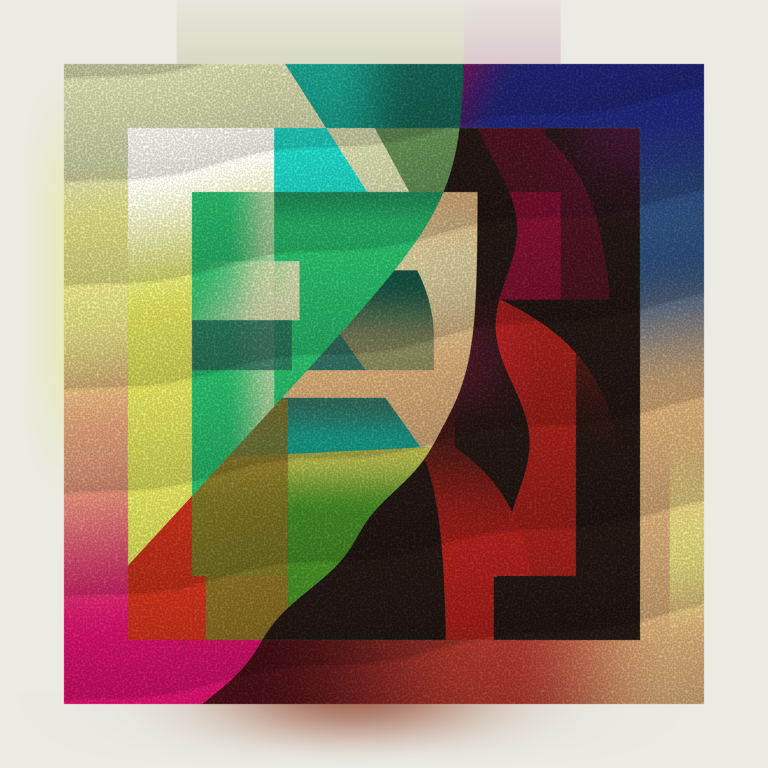
Write a Shadertoy shader that draws this background.

```glsl
const vec3 PAPER = vec3(.92, .92, .89), INK = vec3(.125, .085, .07),
  RED = vec3(.61, .12, .1), CRIMSON = vec3(.5, .06, .19),
  MAGENTA = vec3(.76, .07, .38), NAVY = vec3(.12, .14, .43),
  SLATE = vec3(.17, .29, .45), TEAL = vec3(.1, .58, .51),
  CYAN = vec3(.12, .76, .7), GREEN = vec3(.15, .66, .38),
  MOSS = vec3(.25, .5, .14), PINE = vec3(.08, .29, .24),
  YELLOW = vec3(.79, .8, .34), KHAKI = vec3(.76, .77, .61),
  TAN = vec3(.76, .61, .43), OLIVE = vec3(.48, .39, .13);
const float GRAIN_CELLS = 330., GRAIN_DEPTH = .22;
const float JAG_COUNT = 105., JAG_SIZE = .004, STRATA_GAP = .135;

// Position (y is depth below the top) and shared edges
float x, y, upper, lower, wedge;

vec2 hash2(vec2 c) {
  vec3 h = fract(c.xyx * vec3(.1031, .103, .0973));
  h += dot(h, h.yzx + 33.33);
  return fract((h.xx + h.yz) * h.zy);
}

// Distance to the nearest scattered cell centre
float cellular(vec2 p) {
  float nearest = 2.;
  for (int k = 0; k < 9; k++) {
    vec2 cell = floor(p) + vec2(k % 3 - 1, k / 3 - 1);
    nearest = min(nearest, length(cell + hash2(cell) - p));
  }
  return nearest;
}

float ramp(float a, float b, float v) {
  float t = clamp((v - a) / (b - a), 0., 1.);
  return t * t * (3. - 2. * t);
}

float past(float a, float b) {
  float aa = .8 / iResolution.y;
  return ramp(-aa, aa, a - b);
}

float box(float x0, float y0, float x1, float y1) {
  return past(x, x0) * past(x1, x) * past(y, y0) * past(y1, y);
}

float frame(float inset) { return box(inset, inset, 1. - inset, 1. - inset); }

void lay(inout vec3 base, vec3 tint, float amount) { base = mix(base, tint, amount); }

// Upright flank that bends into a diagonal slope
float ridge(float top, float bend) {
  return top - .046 * log(1. + exp((y - bend) / .05));
}

// Slanted line that settles into a vertical
float rib(float x0, float y0, float reach) {
  return x0 + reach * (1. - exp(-max(y - y0, 0.) / .08));
}

vec3 outerRing() {
  float d = y + .15 * x;
  vec3 c = mix(KHAKI, YELLOW + vec3(.02, 0, .14), ramp(.22, .32, d));
  lay(c, vec3(.8, .58, .44), ramp(.43, .59, d));
  lay(c, MAGENTA, ramp(.6, .86, d));
  lay(c, mix(TEAL, PINE, .75 * ramp(.43, .54, x)), past(x, wedge) * past(.25, y));
  vec3 right = mix(NAVY, SLATE, ramp(.26, .43, d));
  lay(right, TAN, ramp(.46, .66, d));
  lay(right, YELLOW + vec3(.03, -.02, .12), ramp(.68, .85, d) * past(x, .872));
  lay(right, TAN, ramp(.86, .98, d));
  lay(right, MAGENTA * .75, ramp(.73, .59, x + .5 * y));
  lay(c, right, past(x, y < .3 ? upper : .6));
  vec3 foot = mix(vec3(.25, .06, .08), RED + vec3(0, .08, .06), ramp(.32, .65, x));
  lay(foot, TAN, ramp(.65, .88, x));
  lay(c, foot, past(x, lower) * past(y, .833));
  return c;
}

vec3 middleRing() {
  vec3 c = mix(PAPER, YELLOW, ramp(.25, .46, y + .2 * x));
  lay(c, CYAN, past(x, .357));
  lay(c, KHAKI, past(x, wedge));
  lay(c, MOSS + vec3(.1, 0, .16), past(x, .398 + .54 * y));
  vec3 slope = mix(RED + vec3(.1, .06, 0), OLIVE, past(x, .268));
  lay(slope, MOSS, past(x, .375));
  lay(c, slope, past(x, upper) * past(y, .3));
  return c;
}

vec3 innerSquare() {
  // Green slope with pale and shaded panels
  vec3 c = mix(GREEN, KHAKI, .75 * ramp(.29, .36, x));
  lay(c, mix(GREEN, PINE, .45 * ramp(.3, .25, y)), past(x, .357));
  lay(c, KHAKI, box(.25, .34, .39, .417) * ramp(.45, .62, x + .6 * y));
  lay(c, PINE + .08, .8 * box(.23, .417, .38, .482));
  // Facets between the ridges
  vec3 facet = mix(TAN, KHAKI, .65 * ramp(.24, .35, y) * ramp(.48, .36, y));
  vec3 leaf = mix(PINE, OLIVE + vec3(0, .09, .2), ramp(.36, .46, y));
  lay(facet, leaf, box(.35, .352, .565 - 2.8 * pow(max(.44 - y, 0.), 2.), .482));
  vec3 low = mix(PINE + .1, TEAL, ramp(.52, .58, y));
  lay(low, TAN, box(.25, .482, .6, .518));
  lay(low, mix(YELLOW * .8, MOSS, ramp(.59, .67, y)), past(y + .05 * x, .61));
  lay(low, OLIVE, .8 * past(.375, x) * past(y, .52));
  lay(facet, low, max(past(.132 + .714 * y, x), past(y, .582)));
  lay(c, facet, past(x, upper));
  return c;
}

// Dark field with red ribs
vec3 darkField(float inner) {
  float sway = .64 + .055 * y + .018 * sin((y - .22) * 22.4) - .055 * exp((.083 - y) / .05);
  float right = past(x, sway);
  float high = right * past(rib(.71, .176, .09), x) * past(.39, y);
  vec3 c = mix(INK, CRIMSON, high * mix(.38, .85, inner * past(.73, x)));
  float mid = right * past(rib(.651, .39, .17), x) * past(y, .35);
  lay(c, RED, mid * mix(.45 * ramp(.6, .4, y), .9, inner));
  float foot = past(x, rib(.547, .582, .035)) * past(rib(.592, .582, .115), x);
  lay(c, RED, foot * past(.643 + .05 * inner, x) * ramp(.5, .72, y));
  c += vec3(.16, .01, .08) * ramp(.12, 0., abs(y - .47)) * ramp(.72, .58, x);
  return c + vec3(.12, 0, .12) * ramp(.32, .15, y) * ramp(.68, .82, x);
}

void mainImage(out vec4 fragColor, in vec2 fragCoord) {
  vec2 uv = fragCoord / iResolution.xy;
  y = 1. - uv.y;
  float jag = JAG_SIZE * (fract(y * JAG_COUNT) - .5);
  x = uv.x + jag * frame(.0833);
  upper = ridge(.605, .26);
  lower = ridge(.622, .53) + .007 * sin(y * 45.) * ramp(.5, .7, y);
  wedge = .318 + .64 * y;
  float dark = max(past(x, lower), past(x, upper) * past(.25, y));
  x = uv.x;
  float inner = frame(.25), middle = frame(.1667), outer = frame(.0833);
  // Nested squares
  vec3 art = mix(outerRing(), middleRing(), middle);
  lay(art, innerSquare(), inner);
  lay(art, darkField(inner), dark * middle);
  // Wavy strata and stipple
  float strata = fract((y + .15 * x + .006 * sin(x * 22.) - .255) / STRATA_GAP);
  art *= 1. + .16 * (.5 - strata) * ramp(0., .04, strata);
  art += GRAIN_DEPTH * (cellular(uv * GRAIN_CELLS) - .48) * (.25 + .75 * art);
  // Faint spill beyond the border
  vec3 paper = PAPER, spill = mix(KHAKI, vec3(.8, .63, .7), past(x, upper));
  lay(paper, spill, .5 * ramp(-.06, .13, y) * box(.23, -.1, .73, .0833));
  float glow = ramp(1., .9, y) * step(.9, y) * exp(-pow((x - .46) / .17, 2.));
  lay(paper, RED + vec3(-.05, .14, .06), .8 * glow);
  lay(paper, YELLOW + .1, .35 * ramp(.02, .09, x) * ramp(.3, .08, abs(y - .37)) * step(x, .09));
  fragColor = vec4(clamp(mix(paper, art, outer), 0., 1.), 1.);
}
```
